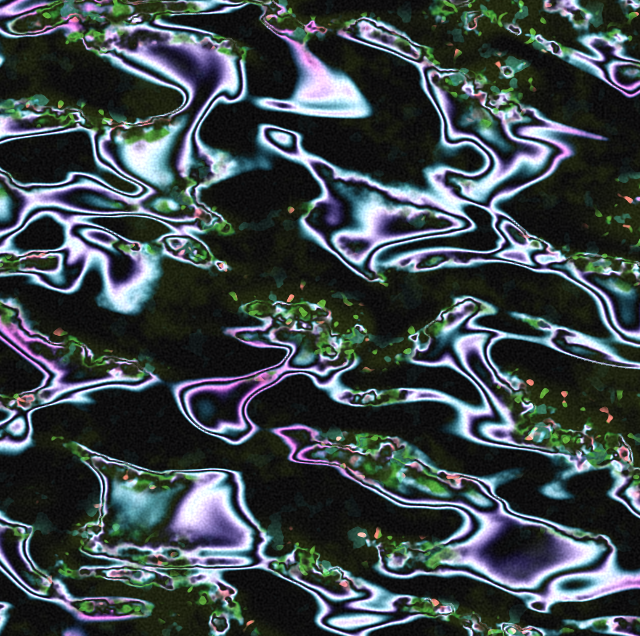
This texture is drawn by a Shadertoy shader. Its source:

```glsl
const vec2  CELL_FREQ   = vec2(5.8, 10.8);  // cells per canvas height, wider than tall
const float SLANT       = 0.12;             // descent towards the right
const float WARP        = 0.50;
const float LEVEL       = 0.065;            // height of the outermost bright band
const float BAND_RANGE  = 14.0;             // total phase of the nested bands
const float BAND_STEEP  = 4.6;
const float OUTER_SLOPE = 0.55;             // softness of the outermost fringe
const float ROUGH_DEPTH = 0.36;
const float GRAIN       = 0.10;
const vec3  BAND_SHIFT  = vec3(0.22, -0.08, 0.1);
const vec3  BAND_POWER  = vec3(1.75, 1.35, 1.0);
const vec3  SILVER      = vec3(0.93, 0.95, 1.08);
const vec3  ORCHID      = vec3(1.00, 0.55, 0.97);
const vec3  LEAF        = vec3(0.30, 0.62, 0.20);
const vec3  CORAL       = vec3(1.00, 0.48, 0.50);
const vec3  TEAL        = vec3(0.10, 0.36, 0.37);
const vec3  OLIVE       = vec3(0.09, 0.12, 0.01);
const vec3  INK         = vec3(0.052, 0.050, 0.054);
const float PI          = 3.14159265;

vec2 hash2(vec2 cell) {
    vec3 h = fract(cell.xyx * vec3(0.1031, 0.1030, 0.0973));
    h += dot(h, h.yzx + 33.33);
    return fract((h.xx + h.yz) * h.zy);
}

float corner(vec2 cell, vec2 offset) {
    return dot(hash2(cell) * 2.0 - 1.0, offset);
}

// Gradient noise, roughly -0.7 to 0.7
float noise(vec2 p) {
    p += 100.0;
    vec2 i = floor(p), f = fract(p);
    vec2 u = f * f * f * (f * (f * 6.0 - 15.0) + 10.0);
    vec2 e = vec2(1.0, 0.0);
    return mix(mix(corner(i, f), corner(i + e.xy, f - e.xy), u.x),
               mix(corner(i + e.yx, f - e.yx), corner(i + e.xx, f - e.xx), u.x), u.y);
}

float fbm(vec2 p) {
    float sum = 0.0, gain = 1.0;
    for (int k = 0; k < 3; k++) {
        sum += gain * noise(p);
        p = mat2(1.6, 1.2, -1.2, 1.6) * p + 7.3;
        gain *= 0.5;
    }
    return sum;
}

// Liquid height field with flattened, tilted cells
float liquid(vec2 p) {
    vec2 q = vec2(p.x, p.y + SLANT * p.x) * CELL_FREQ;
    q += WARP * vec2(noise(q * 0.8 + 11.0), noise(q * 0.8 + 37.0)) * 2.0;
    return noise(q) + 0.5 * noise(q * 1.8 + 5.0) + 0.10 * noise(q * 3.7 + 19.0);
}

void mainImage(out vec4 fragColor, in vec2 fragCoord) {
    vec2 p = fragCoord / iResolution.y;
    float smoothHeight = liquid(p);

    // Upper rims of the pools break up into fragments
    float rim = smoothHeight - liquid(p + vec2(0.0, 0.03));
    float rough = smoothstep(0.0, 0.5, 0.8 * rim + 0.9 * noise(p * 4.5 + 60.0) + 0.05);
    rough *= smoothstep(-0.45, 0.0, smoothHeight);
    float detail = fbm(p * vec2(30.0, 34.0) + 3.0);
    float height = smoothHeight - LEVEL + ROUGH_DEPTH * rough * detail;

    // Nested bands: tight at the edge, broad inside
    float phase = height > 0.0 ? BAND_RANGE * (1.0 - exp(-BAND_STEEP * height))
                               : OUTER_SLOPE * BAND_RANGE * BAND_STEEP * height;
    vec3 angle = clamp(vec3(phase) - BAND_SHIFT, -PI, 4.3 * PI);
    vec3 bands = pow(0.5 + 0.5 * cos(angle), BAND_POWER);
    float blur = smoothstep(1.8, 4.0, fwidth(phase)) * step(-PI, phase);
    bands = mix(bands, vec3(0.4), blur);
    float broken = smoothstep(-0.22, 0.12, noise(p * vec2(42.0, 46.0) + 71.0));
    bands *= mix(1.0, broken, 0.85 * rough);

    // Regional and fragment tints
    float hue = noise(p * vec2(30.0, 34.0) + 80.0);
    vec3 tint = mix(SILVER, ORCHID, smoothstep(0.12, 0.36, noise(p * 3.3 + 23.0)));
    tint = mix(tint, LEAF, smoothstep(0.1, 0.6, rough) * smoothstep(-0.04, 0.12, hue));
    tint = mix(tint, CORAL, rough * smoothstep(0.20, 0.32, -hue) * 0.85);
    vec3 color = INK + bands * tint;

    // Dim films and bright flecks in the dark parts
    float dark = 1.0 - max(bands.g, bands.b);
    float film = smoothstep(0.0, 0.4, noise(p * 6.0 + 45.0) + 0.4 * detail);
    color += OLIVE * dark * max(rough, film * 0.7);
    float wash = smoothstep(0.20, 0.30, fbm(p * vec2(24.0, 27.0) + 31.0));
    color += TEAL * dark * wash * (0.10 + 0.75 * rough);
    float fleck = smoothstep(0.22, 0.34, noise(p * vec2(58.0, 66.0) + 9.0));
    vec3 fleckTint = mix(LEAF, CORAL, smoothstep(0.08, 0.2, -hue));
    color += fleckTint * fleck * dark * smoothstep(0.1, 0.7, rough) * 0.85;

    // Fine grain
    color += GRAIN * noise(p * 240.0) * (0.7 + color);
    fragColor = vec4(clamp(color, 0.0, 1.0), 1.0);
}
```
